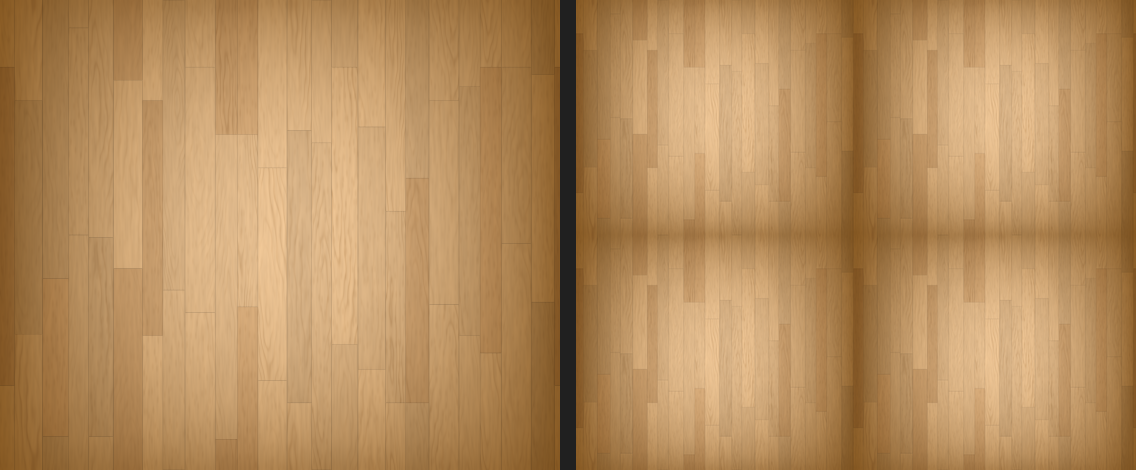
Left: one tile. Right: repeated 2 by 2.
This texture is drawn by a WebGL 2 fragment shader. Its source:

```glsl
#version 300 es
precision highp float;

uniform vec2 u_resolution;
out vec4 fragColor;

const float TAU = 6.2831853;
const float COLUMNS = 23.0;          // boards across
const float COLUMN_SHIFT = 0.28;     // part of a board hidden at the left
const float WIDTH_JITTER = 0.13;     // uneven board widths
const float END_STEPS = 14.0;        // heights shared by board ends
const float JOINT_WIDTH = 0.0011;
const float JOINT_DEPTH = 0.13;
const float TONE_RANGE = 0.085;      // brightness spread between boards
const float GRAIN_DEPTH = 0.34;
const float FLECK_DEPTH = 0.16;
const float FIBRE_DEPTH = 0.055;
const vec2 FLECK_CELLS = vec2(115.0, 26.0);
const vec2 FIBRE_CELLS = vec2(190.0, 13.0);
const vec3 HEART = vec3(0.905, 0.752, 0.570);
const vec3 RIM = vec3(0.490, 0.315, 0.105);
const vec3 GRAIN_TINT = vec3(0.80, 0.73, 0.62);
const vec3 RUDDY_TINT = vec3(0.965, 0.935, 0.895);

float hash(vec2 p) {
    return fract(sin(dot(p, vec2(127.1, 311.7))) * 43758.55);
}

// Distance to the nearest scattered point; wraps over the canvas
float cellular(vec2 uv, vec2 cells) {
    vec2 p = uv * cells;
    vec2 base = floor(p);
    float nearest = 4.0;
    for (int j = -1; j <= 1; j++)
    for (int i = -1; i <= 1; i++) {
        vec2 cell = base + vec2(i, j);
        vec2 id = mod(cell, cells);
        vec2 point = cell + vec2(hash(id), hash(id + 57.3));
        nearest = min(nearest, length(point - p));
    }
    return nearest;
}

// Layered sines that bend the growth rings
float warp(vec2 p, float phase) {
    return 0.050 * sin(p.y * 17.0 + p.x * 3.0 + phase)
         + 0.030 * sin(p.y * 41.0 - p.x * 7.0 + phase * 2.3)
         + 0.016 * sin(p.y * 97.0 + p.x * 11.0 + phase * 3.7);
}

// Pointed rings around a heart, drawn out along the board
float growthRings(vec2 p, vec2 board) {
    float phase = TAU * hash(board + 3.1);
    float taper = mix(0.5, 3.2, hash(board + 7.9));
    float figure = hash(board + 11.3);
    p.x -= 0.5 * (hash(board + 5.7) - 0.5);
    p.x += 0.06 * sin(p.y * 9.0 + phase);
    float spire = sqrt(p.x * p.x + 0.006)
                + sqrt(pow(p.y * taper, 2.0) + 0.008);
    float rings = (spire + warp(p, phase)) * mix(4.0, 7.5, hash(board + 13.7));
    float late = pow(0.5 + 0.5 * sin(TAU * rings), 5.0);
    float early = 0.5 + 0.5 * sin(TAU * rings - 0.9);
    float fade = 0.6 + 0.4 * sin(p.y * 13.0 + p.x * 4.0 + phase * 1.7);
    return (0.65 * late + 0.25 * early) * fade * mix(0.25, 1.0, figure * figure);
}

// Bright middle that falls off smoothly to a dark rim
float glow(vec2 uv) {
    vec2 s = sin(0.5 * TAU * uv);
    vec2 g = pow(s * s + 0.0015, vec2(0.3));
    return g.x * mix(0.34, 1.0, g.y);
}

vec3 wood(vec2 uv) {
    // Columns of boards, each cut twice
    float x = uv.x * COLUMNS + COLUMN_SHIFT + WIDTH_JITTER * sin(TAU * 7.0 * uv.x);
    float column = mod(floor(x), COLUMNS);
    float across = fract(x);
    float shift = floor(hash(vec2(column, 2.0)) * END_STEPS) / END_STEPS;
    float cut = mix(0.3, 0.7, hash(vec2(column, 9.0)));
    float v = fract(uv.y + shift);
    float upper = step(cut, v);
    vec2 board = vec2(column, upper);
    float size = mix(cut, 1.0 - cut, upper);
    float along = v - upper * cut;

    // Board tone and lighting
    float tone = 1.0 + TONE_RANGE * (hash(board + 21.0) - 0.6);
    vec3 color = mix(RIM, HEART, glow(uv)) * tone;
    color *= mix(vec3(1.0), RUDDY_TINT, step(0.7, hash(board + 31.0)));

    // Growth rings, pores and fibres
    float heart = size * mix(0.25, 0.75, hash(board + 17.0));
    float grain = growthRings(vec2(across - 0.5, along - heart), board);
    float fleck = smoothstep(0.32, 0.05, cellular(uv, FLECK_CELLS));
    fleck *= 0.3 + 0.7 * hash(board + 41.0);
    float fibre = cellular(uv, FIBRE_CELLS) - 0.45;
    color *= mix(vec3(1.0), GRAIN_TINT, GRAIN_DEPTH * 1.5 * grain + FLECK_DEPTH * fleck);
    color *= 1.0 + FIBRE_DEPTH * fibre;

    // Fine joints along the sides and ends
    float side = min(across, 1.0 - across) / COLUMNS;
    float end = min(along, size - along);
    float joint = 1.0 - smoothstep(0.3 * JOINT_WIDTH, JOINT_WIDTH, min(side, end));
    return color * (1.0 - JOINT_DEPTH * joint);
}

void main() {
    // Four samples per pixel smooth every edge
    vec3 sum = vec3(0.0);
    for (int i = 0; i < 4; i++) {
        vec2 offset = 0.5 * vec2(i % 2, i / 2) - 0.25;
        sum += wood((gl_FragCoord.xy + offset) / u_resolution);
    }
    fragColor = vec4(sum / 4.0, 1.0);
}
```
